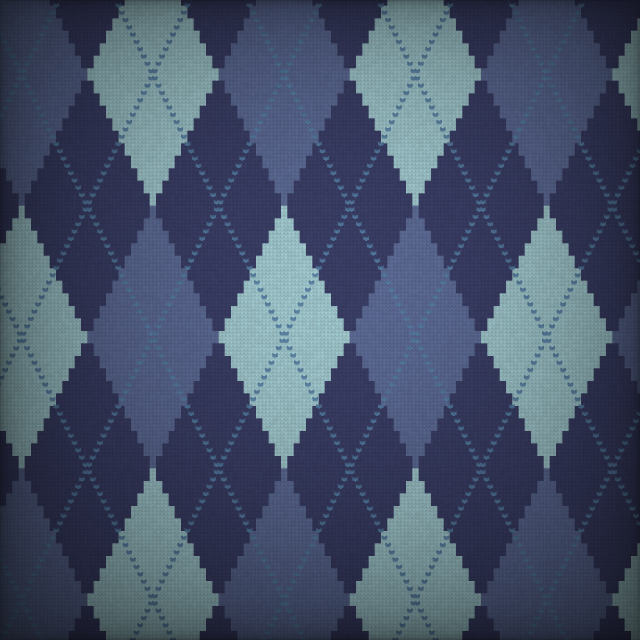
This pattern is drawn by a Shadertoy shader. Its source:

```glsl
// Knitted argyle: stepped diamonds in two alternating tones on navy, crossed by
// diagonal lines of small V stitches. Cells come from rounding, steps from block
// counts; a fine stitch relief and an off-centre vignette shade the cloth.

const float DIAMOND_WIDTH = 0.2051;            // height is twice the width
const vec2  FIRST_CENTRE  = vec2(0.444, 0.4733);
const float STEPS         = 21.0;              // stair blocks across a diamond
const float STITCHES      = 36.0;              // fine stitches across a diamond
const vec3  NAVY  = vec3(0.235, 0.260, 0.420);
const vec3  BLUE  = vec3(0.370, 0.440, 0.610);
const vec3  AQUA  = vec3(0.640, 0.825, 0.840);
const vec3  LINE  = vec3(0.340, 0.520, 0.670);
const float LINE_OPACITY  = 0.88;
const vec3  GROOVE_SHADE  = vec3(0.12, 0.18, 0.16);
const float YARN_VARIATION = 0.05;
const vec2  LIGHT_CENTRE  = vec2(0.58, 0.70);
const float LIGHT_FALLOFF = 0.42;
const float EDGE_DARKNESS = 0.36;
const int   SAMPLES       = 3;                 // per axis, for smooth edges
const float TAU = 6.2831853;

float hash(vec2 p) {
    vec3 h = fract(p.xyx * 0.1031);
    h += dot(h, h.yzx + 33.33);
    return fract((h.x + h.y) * h.z);
}

// Signed distance to a V stitch, in stitch widths
float stitchMark(vec2 p) {
    float x = abs(p.x);
    return max(x - 0.78, abs(p.y - 0.45 * x + 0.2) - 0.48);
}

// Stepped diamonds: p has one diamond per unit
vec3 diamondColour(vec2 p) {
    vec2 cell = round(p);
    vec2 block = floor(abs(p - cell) * STEPS + 0.5);
    float inside = step(block.x + block.y, 0.5 * STEPS);
    float alternate = mod(cell.x + cell.y, 2.0);
    return mix(NAVY, mix(AQUA, BLUE, alternate), inside);
}

// Both diagonals, sampled once per row of marks
float diagonalLines(vec2 p, float softness) {
    float row = p.y * STITCHES;
    float rowCentre = (floor(row) + 0.5) / STITCHES;
    float y = (fract(row) - 0.5) * 2.0;
    float rising = p.x - rowCentre;
    float falling = p.x + rowCentre;
    float d = min(stitchMark(vec2((rising - round(rising)) * STITCHES, y)),
                  stitchMark(vec2((falling - round(falling)) * STITCHES, y)));
    return 1.0 - smoothstep(-softness, softness, d);
}

// Slanted grooves between fine stitches
vec3 knitRelief(vec2 p) {
    vec2 s = p * vec2(STITCHES, 2.0 * STITCHES);
    float slant = abs(fract(s.x) - 0.5);
    float rowGroove = 0.5 + 0.5 * cos(TAU * (s.y - slant));
    float columnGroove = 0.5 + 0.5 * cos(TAU * s.x);
    float groove = 0.6 * rowGroove + 0.4 * columnGroove;
    float yarn = 1.0 + YARN_VARIATION * (hash(floor(s) + 200.0) - 0.5);
    return yarn * (1.0 - GROOVE_SHADE * groove);
}

vec3 cloth(vec2 uv, float pixel) {
    vec2 p = (uv - FIRST_CENTRE) / (DIAMOND_WIDTH * vec2(1.0, 2.0));
    float softness = 0.4 * pixel * STITCHES / DIAMOND_WIDTH;
    vec3 colour = mix(diamondColour(p), LINE, LINE_OPACITY * diagonalLines(p, softness));
    return colour * knitRelief(p);
}

float vignette(vec2 uv) {
    vec2 fromLight = uv - LIGHT_CENTRE;
    vec2 border = 4.0 * uv * (1.0 - uv);
    float edge = pow(max(border.x * border.y, 0.0), 0.28);
    return mix(EDGE_DARKNESS, 1.0, edge) * (1.0 - LIGHT_FALLOFF * dot(fromLight, fromLight));
}

void mainImage(out vec4 fragColor, in vec2 fragCoord) {
    float pixel = 1.0 / iResolution.y;
    vec3 colour = vec3(0.0);
    for (int j = 0; j < SAMPLES; j++) {
        for (int i = 0; i < SAMPLES; i++) {
            vec2 offset = (vec2(i, j) + 0.5) / float(SAMPLES) - 0.5;
            colour += cloth((fragCoord + offset) * pixel, pixel / float(SAMPLES));
        }
    }
    colour /= float(SAMPLES * SAMPLES);
    fragColor = vec4(colour * vignette(fragCoord / iResolution.xy), 1.0);
}
```
